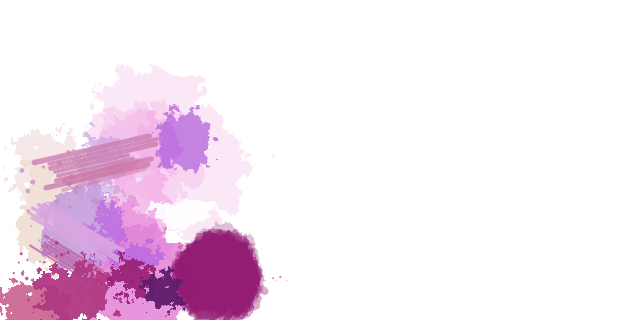
Reproduce this background procedurally as a Shadertoy shader.

```glsl
#define PAPER vec3(1.0)
#define BLUSH vec3(0.985, 0.91, 0.97)
#define PINK vec3(0.95, 0.68, 0.90)
#define ORCHID vec3(0.89, 0.51, 0.84)
#define LAVENDER vec3(0.77, 0.62, 0.86)
#define VIOLET vec3(0.74, 0.42, 0.88)
#define SAND vec3(0.94, 0.88, 0.84)
#define ROSE vec3(0.80, 0.41, 0.58)
#define CRIMSON vec3(0.69, 0.22, 0.51)
#define WINE vec3(0.57, 0.11, 0.45)
#define PLUM vec3(0.37, 0.11, 0.42)
#define EDGE (0.8 / iResolution.y)

float hash(vec2 p) {
    vec3 q = fract(p.xyx * 0.1031);
    q += dot(q, q.yzx + 33.33);
    return fract((q.x + q.y) * q.z);
}

float noise(vec2 p) {
    vec2 i = floor(p), f = fract(p);
    f = f * f * (3.0 - 2.0 * f);
    return mix(mix(hash(i), hash(i + vec2(1, 0)), f.x),
               mix(hash(i + vec2(0, 1)), hash(i + vec2(1, 1)), f.x), f.y);
}

float fbm(vec2 p) {
    float sum = 0.0, weight = 0.5;
    for (int i = 0; i < 4; i++) {
        sum += weight * noise(p);
        p = mat2(1.6, 1.2, -1.2, 1.6) * p + 7.3;
        weight *= 0.55;
    }
    return sum;
}

float cover(float d) { return 1.0 - smoothstep(-EDGE, EDGE, d); }

// Ragged ellipse of ink
void wash(inout vec3 col, vec2 p, vec2 center, vec2 radius,
          float rough, float grain, vec3 ink, float opacity) {
    float d = (length((p - center) / radius) - 1.0) * min(radius.x, radius.y);
    d += rough * (fbm(p * grain + center * 91.0 + 40.0) - 0.5);
    col = mix(col, ink, opacity * cover(d));
}

// Round droplets scattered around a center
void spatter(inout vec3 col, vec2 p, vec2 center, vec2 spread,
             float size, int count, vec3 ink, float opacity) {
    float d = 1.0;
    for (int i = 0; i < count; i++) {
        vec2 seed = vec2(float(i) * 3.7, center.x * 57.0 + center.y * 31.0);
        float angle = 6.2832 * hash(seed);
        float reach = sqrt(hash(seed + 11.0));
        vec2 drop = center + spread * reach * vec2(cos(angle), sin(angle));
        d = min(d, length(p - drop) - size * mix(0.25, 1.0, hash(seed + 23.0)));
    }
    col = mix(col, ink, opacity * cover(d));
}

// Parallel bristle streaks from a to b
void brush(inout vec3 col, vec2 p, vec2 a, vec2 b, float width,
           float thick, float jitter, int count, vec3 ink, float opacity) {
    vec2 along = normalize(b - a), q = p - a;
    float len = length(b - a), d = 1.0;
    vec2 local = vec2(dot(q, along), dot(q, vec2(-along.y, along.x)));
    for (int i = 0; i < count; i++) {
        vec2 seed = vec2(float(i) * 5.1, a.x * 83.0 + a.y * 47.0);
        float offset = width * (float(i) / float(count - 1) - 0.5);
        float start = jitter * (hash(seed) - 0.5);
        float end = len + jitter * (hash(seed + 9.0) - 0.5);
        vec2 nearest = vec2(clamp(local.x, start, end), offset);
        d = min(d, length(local - nearest) - thick * mix(0.6, 1.1, hash(seed + 4.0)));
    }
    col = mix(col, ink, opacity * cover(d));
}

void mainImage(out vec4 fragColor, in vec2 fragCoord) {
    vec2 p = fragCoord / iResolution.y;
    vec3 col = PAPER;

    // Pale cloud and left fringe
    wash(col, p, vec2(0.49, 0.61), vec2(0.19, 0.17), 0.14, 17.0, BLUSH, 1.0);
    wash(col, p, vec2(0.60, 0.46), vec2(0.165, 0.20), 0.12, 17.0, BLUSH, 1.0);
    wash(col, p, vec2(0.15, 0.48), vec2(0.11, 0.11), 0.16, 38.0, mix(SAND, BLUSH, 0.5), 0.9);
    wash(col, p, vec2(0.14, 0.32), vec2(0.085, 0.17), 0.13, 30.0, SAND, 1.0);

    // Pink layers with an open gap
    wash(col, p, vec2(0.47, 0.53), vec2(0.19, 0.15), 0.14, 20.0, PINK, 0.35);
    wash(col, p, vec2(0.44, 0.55), vec2(0.13, 0.11), 0.13, 24.0, PINK, 0.45);
    wash(col, p, vec2(0.48, 0.54), vec2(0.06, 0.09), 0.09, 26.0, PINK, 0.7);
    wash(col, p, vec2(0.42, 0.31), vec2(0.12, 0.17), 0.13, 22.0, PINK, 0.75);
    wash(col, p, vec2(0.58, 0.335), vec2(0.085, 0.035), 0.08, 26.0, PAPER, 0.9);
    wash(col, p, vec2(0.43, 0.12), vec2(0.18, 0.17), 0.11, 24.0, ORCHID, 0.85);
    wash(col, p, vec2(0.40, 0.26), vec2(0.09, 0.10), 0.12, 30.0, ORCHID, 0.6);

    // Lavender and violet sprays
    wash(col, p, vec2(0.30, 0.48), vec2(0.08, 0.10), 0.15, 40.0, LAVENDER, 0.6);
    wash(col, p, vec2(0.25, 0.28), vec2(0.11, 0.14), 0.14, 38.0, LAVENDER, 0.9);
    wash(col, p, vec2(0.34, 0.30), vec2(0.045, 0.06), 0.13, 60.0, VIOLET, 0.8);
    wash(col, p, vec2(0.41, 0.20), vec2(0.08, 0.04), 0.12, 60.0, VIOLET, 0.9);
    wash(col, p, vec2(0.575, 0.56), vec2(0.085, 0.09), 0.11, 48.0, mix(VIOLET, LAVENDER, 0.3), 0.9);
    wash(col, p, vec2(0.53, 0.56), vec2(0.03, 0.07), 0.09, 40.0, VIOLET, 0.6);
    spatter(col, p, vec2(0.18, 0.40), vec2(0.14, 0.16), 0.009, 22, mix(LAVENDER, ROSE, 0.3), 0.8);

    // Brush strokes
    brush(col, p, vec2(0.18, 0.465), vec2(0.44, 0.525), 0.085, 0.008, 0.13, 7, mix(ROSE, LAVENDER, 0.4), 0.8);
    brush(col, p, vec2(0.21, 0.425), vec2(0.44, 0.485), 0.03, 0.007, 0.05, 3, ROSE, 0.4);
    brush(col, p, vec2(0.13, 0.24), vec2(0.31, 0.13), 0.05, 0.005, 0.06, 6, mix(CRIMSON, LAVENDER, 0.4), 0.75);
    brush(col, p, vec2(0.11, 0.345), vec2(0.36, 0.20), 0.055, 0.006, 0.05, 7, mix(LAVENDER, PINK, 0.45), 0.95);

    // Dark splashes along the base
    wash(col, p, vec2(0.10, 0.03), vec2(0.10, 0.09), 0.14, 42.0, ROSE, 0.95);
    wash(col, p, vec2(0.24, 0.08), vec2(0.12, 0.095), 0.15, 42.0, CRIMSON, 0.95);
    spatter(col, p, vec2(0.16, 0.14), vec2(0.15, 0.11), 0.006, 34, CRIMSON, 0.85);
    wash(col, p, vec2(0.42, 0.135), vec2(0.065, 0.055), 0.13, 60.0, mix(WINE, CRIMSON, 0.25), 0.95);

    // Large wine blot, built from shrinking layers
    for (int i = 0; i < 7; i++) {
        float t = float(i) / 6.0;
        vec2 center = vec2(0.682, 0.135) + 0.012 * vec2(sin(float(i) * 2.4), cos(float(i) * 2.4)) * (1.0 - t);
        wash(col, p, center, mix(vec2(0.142, 0.15), vec2(0.118, 0.122), t), 0.075, 28.0, WINE, mix(0.28, 0.8, t));
    }
    wash(col, p, vec2(0.51, 0.085), vec2(0.055, 0.05), 0.13, 60.0, PLUM, 0.95);

    // Stray droplets
    spatter(col, p, vec2(0.87, 0.12), vec2(0.03, 0.02), 0.004, 4, ROSE, 0.7);
    spatter(col, p, vec2(0.855, 0.51), vec2(0.003), 0.006, 2, BLUSH, 1.0);

    fragColor = vec4(col, 1.0);
}
```
